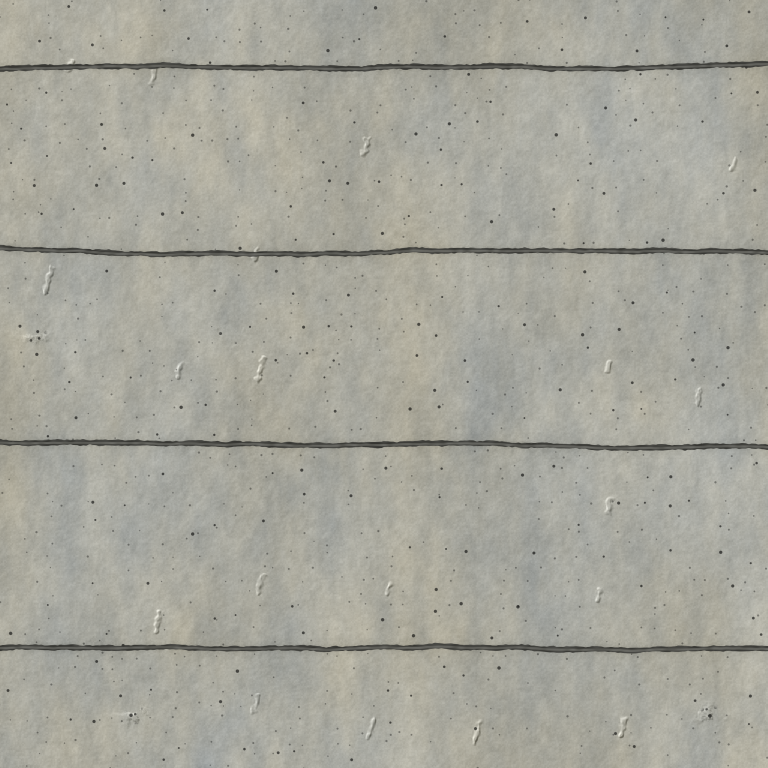
Write a WebGL 2 fragment shader that draws this texture.

```glsl
#version 300 es
precision highp float;
// Weathered grey concrete wall with four ragged horizontal board seams.
uniform vec2 u_resolution;
out vec4 fragColor;

float hash(vec2 p) {
  vec3 q = fract(p.xyx * vec3(0.1031, 0.1030, 0.0973));
  q += dot(q, q.yzx + 33.33);
  return fract((q.x + q.y) * q.z);
}

float noise(vec2 p) {
  vec2 cell = floor(p), f = fract(p);
  f = f * f * (3.0 - 2.0 * f);
  return mix(mix(hash(cell), hash(cell + vec2(1, 0)), f.x),
             mix(hash(cell + vec2(0, 1)), hash(cell + vec2(1, 1)), f.x), f.y);
}

float fbm(vec2 p) {
  float sum = 0.0, weight = 0.5;
  for (int i = 0; i < 5; i++) {
    sum += weight * noise(p);
    p = mat2(1.6, 1.2, -1.2, 1.6) * p + 17.3;
    weight *= 0.5;
  }
  return sum;
}

// Spread of the broken patches: one pair in a middle board, one at the bottom.
float spalls(vec2 p) {
  vec2 centres[4] = vec2[4](vec2(0.046, 0.564), vec2(0.297, 0.564),
                            vec2(0.176, 0.069), vec2(0.925, 0.069));
  float amount = 0.0;
  for (int i = 0; i < 4; i++) {
    vec2 d = (p - centres[i]) * vec2(1.0, 1.25);
    amount += exp(-dot(d, d) / 0.0003);
  }
  return amount;
}

// Narrow, slightly slanted gouges scattered on a jittered grid.
float scars(vec2 p) {
  vec2 cell = floor(p * 7.0);
  float pick = hash(cell + 41.0);
  vec2 centre = (cell + 0.3 + 0.4 * vec2(hash(cell + 5.0), hash(cell + 9.0))) / 7.0;
  vec2 d = p - centre;
  d.x -= 0.25 * d.y + 0.004 * (noise(p * 150.0) - 0.5);
  float len = mix(0.004, 0.016, hash(cell + 13.0));
  d.y -= clamp(d.y, -len, len);
  float edge = length(d) + 0.004 * (noise(p * 230.0) - 0.5);
  return step(0.62, pick) * (1.0 - smoothstep(0.0005, 0.0045, edge));
}

float height(vec2 p) {
  float grain = 0.6 * noise(p * 190.0) + 0.4 * noise(p * 370.0);
  float rubble = smoothstep(0.45, 0.7, fbm(p * 75.0)) * spalls(p);
  return 0.13 * grain + 0.65 * rubble + 0.5 * scars(p) * (0.5 + noise(p * 160.0));
}

// Dark round air holes; density is the share of cells that hold one.
float pits(vec2 p, float count, float density, float radius, float aa) {
  vec2 cell = floor(p * count);
  vec2 centre = (cell + 0.2 + 0.6 * vec2(hash(cell + 3.0), hash(cell + 71.0))) / count;
  float r = radius * mix(0.5, 1.0, hash(cell + 29.0));
  float hole = 1.0 - smoothstep(r - aa, r + aa, length(p - centre));
  return hole * step(hash(cell + 53.0), density);
}

void main() {
  vec2 p = gl_FragCoord.xy / u_resolution;
  float aa = 0.7 / u_resolution.y;

  // Cloudy stains, drawn out vertically, between warm and cool greys
  float cloud = fbm(p * vec2(9.0, 5.0) + 3.0) - 0.48;
  float streak = fbm(p * vec2(42.0, 17.0) + 60.0) - 0.48;
  float speckle = fbm(p * vec2(120.0, 85.0) + 9.0) - 0.48;
  float tint = fbm(p * vec2(11.0, 6.0) + 130.0) - 0.48 + 0.5 * streak;
  vec3 color = vec3(0.668, 0.665, 0.624);
  color += 0.09 * cloud + 0.09 * streak + 0.08 * speckle;
  color += vec3(0.05, 0.015, -0.05) * tint;

  // Surface relief lit from the upper left
  vec2 toLight = vec2(-0.0016, 0.0018);
  color += 0.42 * (height(p) - height(p + toLight));
  color += 0.025 * (hash(floor(p * 512.0)) - 0.5);

  // Air holes, large and small, with a few more in the broken patches
  color *= 1.0 - 0.6 * pits(p, 27.0, 0.3, 0.0022, aa);
  color *= 1.0 - 0.35 * pits(p + 0.37, 61.0, 0.22, 0.0014, aa);
  color *= 1.0 - 0.6 * pits(p, 110.0, 0.5, 0.0026, aa) * smoothstep(0.35, 0.8, spalls(p));

  // Seams between boards: wavering path, frayed lips, paler filler inside
  for (int i = 0; i < 4; i++) {
    float row = float(i);
    float path = 0.156 + 0.270 * row - 0.0057 * row * row;
    path += 0.008 * (noise(vec2(p.x * 5.0, row * 7.0 + 2.0)) - 0.5);
    path += 0.002 * (noise(vec2(p.x * 28.0, row * 11.0)) - 0.5);
    float d = p.y - path;
    float fray = noise(vec2(p.x * 85.0, row * 13.0 + sign(d) * 3.0)) - 0.5;
    fray += 0.7 * (noise(p * vec2(240.0, 320.0)) - 0.5);
    float halfWidth = 0.0034 + 0.0018 * fray;
    float gap = 1.0 - smoothstep(halfWidth - aa, halfWidth + aa, abs(d));
    float filler = 1.0 - smoothstep(0.0007, 0.0021, abs(d + 0.0005));
    vec3 seamColor = mix(vec3(0.23, 0.23, 0.215), vec3(0.36, 0.36, 0.34), filler);
    seamColor += 0.1 * (noise(p * vec2(130.0, 350.0)) - 0.5);
    color -= 0.07 * exp(-abs(d) * 190.0) * (0.5 + noise(p * vec2(60.0, 90.0)));
    color = mix(color, seamColor, gap * 0.95);
  }

  fragColor = vec4(clamp(color, 0.0, 1.0), 1.0);
}
```
